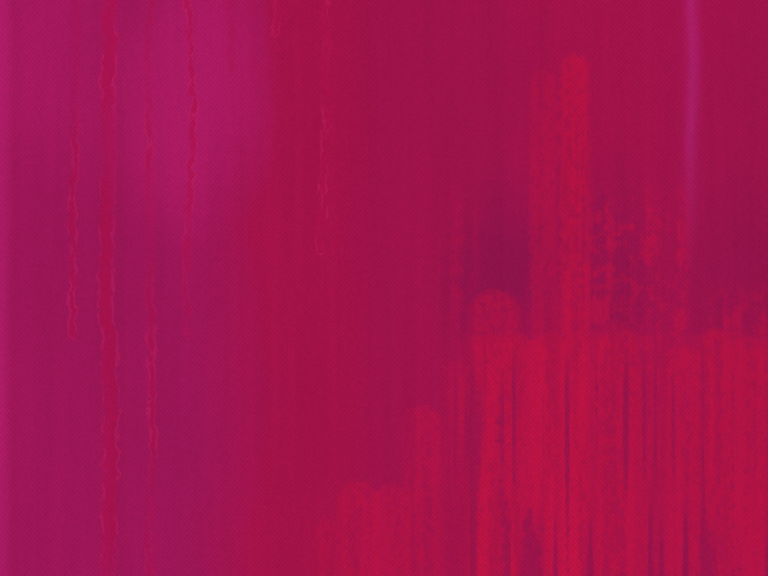
A WebGL 1 fragment shader for this texture:

```glsl
precision highp float;
uniform vec2 u_resolution;

float hash(vec2 p) {
  p = fract(p * vec2(0.1031, 0.1137));
  p += dot(p, p.yx + 33.33);
  return fract((p.x + p.y) * p.x * 7.13);
}

float noise(vec2 p) {
  vec2 cell = floor(p), f = fract(p);
  f = f * f * (3.0 - 2.0 * f);
  return mix(mix(hash(cell), hash(cell + vec2(1.0, 0.0)), f.x),
             mix(hash(cell + vec2(0.0, 1.0)), hash(cell + 1.0), f.x), f.y);
}

float fbm(vec2 p) {
  float sum = 0.0, amp = 0.5;
  for (int i = 0; i < 5; i++) {
    sum += amp * noise(p);
    p = p * 2.03 + 17.3;
    amp *= 0.5;
  }
  return sum;
}

// Soft vertical band between two positions
float band(float x, float left, float right, float soft) {
  return smoothstep(left - soft, left + soft, x) * (1.0 - smoothstep(right - soft, right + soft, x));
}

// Soft elliptical patch
float patchMask(vec2 p, vec2 centre, vec2 size) {
  return 1.0 - smoothstep(0.2, 1.0, length((p - centre) / size));
}

// Signed distance to an upright stroke with a rounded top
float strokeDistance(vec2 p, float x, float halfWidth, float top) {
  return length(vec2(p.x - x, max(p.y - top + halfWidth, 0.0))) - halfWidth;
}

float cover(float d) {
  return 1.0 - smoothstep(-0.005, 0.004, d);
}

void main() {
  vec2 p = gl_FragCoord.xy / u_resolution.x;
  float cloud = fbm(p * vec2(7.0, 5.0) + 3.0);
  float streak = fbm(p * vec2(95.0, 4.0));
  float grain = fbm(p * vec2(200.0, 130.0));
  vec2 warped = p + (vec2(cloud, fbm(p * 9.0 + 40.0)) - 0.48) * vec2(0.08, 0.12);

  vec3 magenta = vec3(0.610, 0.085, 0.335);
  vec3 pink = vec3(0.675, 0.105, 0.385);
  vec3 crimson = vec3(0.640, 0.072, 0.275);
  vec3 wine = vec3(0.612, 0.075, 0.295);
  vec3 plum = vec3(0.545, 0.075, 0.295);
  vec3 red = vec3(0.735, 0.075, 0.255);

  // Broad colour washes
  vec3 color = mix(magenta, crimson, smoothstep(0.24, 0.42, warped.x));
  color = mix(color, wine, 0.8 * smoothstep(0.43, 0.50, warped.x));
  color = mix(color, pink, 0.85 * patchMask(warped, vec2(0.25, 0.64), vec2(0.16, 0.26)));
  color = mix(color, pink, 0.45 * patchMask(warped, vec2(0.06, 0.68), vec2(0.13, 0.22)));
  color = mix(color, vec3(0.70, 0.12, 0.42), 0.6 * (1.0 - smoothstep(0.0, 0.02, p.x)));
  color = mix(color, crimson, 0.75 * band(warped.x, 0.35, 0.43, 0.008));
  color = mix(color, crimson, 0.5 * band(warped.x, 0.69, 0.88, 0.03) * smoothstep(0.4, 0.6, p.y));

  // Plum shadows among the strokes
  color = mix(color, plum, 0.85 * patchMask(warped, vec2(0.64, 0.40), vec2(0.09, 0.17)));
  color = mix(color, plum, 0.6 * patchMask(warped, vec2(0.80, 0.41), vec2(0.08, 0.16)));
  color = mix(color, plum, 0.4 * patchMask(warped, vec2(0.95, 0.40), vec2(0.08, 0.14)));

  // Dry red scrapes above the painted block
  float scrape = smoothstep(0.42, 0.60, 0.4 * streak + 0.3 * grain + 0.3 * fbm(p * vec2(45.0, 60.0)));
  color = mix(color, red, 0.55 * scrape * band(p.x, 0.76, 0.895, 0.008) * band(p.y, 0.30, 0.50, 0.03));
  color = mix(color, red, 0.3 * scrape * band(p.x, 0.57, 0.62, 0.015) * band(p.y, 0.33, 0.50, 0.04));
  color = mix(color, red, 0.5 * scrape * band(p.x, 0.92, 1.05, 0.015) * band(p.y, 0.30, 0.37, 0.02));

  // Row of ragged upright strokes, rising to the right
  float ragged = (grain - 0.48) * 0.016 + (streak - 0.48) * 0.014;
  float dry = 0.35 + 0.65 * smoothstep(0.34, 0.60, 0.5 * streak + 0.5 * grain);
  for (int i = 0; i < 15; i++) {
    float fi = float(i);
    float vary = hash(vec2(fi * 7.7 + 2.0, 31.0));
    float x = 0.425 + 0.042 * fi;
    float top = mix(0.10, 0.30, smoothstep(0.50, 0.60, x)) + 0.06 * (vary - 0.5);
    float d = strokeDistance(p, x, 0.016 + 0.012 * vary, top) + ragged;
    color = mix(color, red, cover(d) * mix(0.3, 0.6, vary) * dry);
  }
  color = mix(color, red, 0.6 * dry * cover(strokeDistance(p, 0.645, 0.033, 0.375) + ragged));
  color = mix(color, red, 0.75 * dry * cover(strokeDistance(p, 0.748, 0.020, 0.682) + ragged));
  color = mix(color, red, 0.45 * dry * cover(strokeDistance(p, 0.708, 0.020, 0.66) + ragged));
  color = mix(color, red, 0.4 * band(p.x, 0.60, 1.05, 0.02) * band(p.y + ragged, 0.0, 0.312, 0.004) * dry);

  // Thin dark bristle furrows in the red block
  float block = smoothstep(0.54, 0.64, p.x) * (1.0 - smoothstep(0.24, 0.32, p.y));
  float furrow = 0.7 * noise(p * vec2(130.0, 5.0) + 60.0) + 0.3 * grain;
  color = mix(color, plum, 0.65 * block * smoothstep(0.56, 0.76, furrow));

  // Thin runs of paint with broken pale ridges
  for (int i = 0; i < 7; i++) {
    float fi = float(i);
    float x = 0.095 + 0.047 * fi + 0.0012 * fi * fi;
    x += 0.012 * (noise(vec2(fi * 9.0, p.y * 5.0)) - 0.5) + 0.005 * (noise(vec2(fi * 5.0, p.y * 90.0)) - 0.5);
    float reach = 0.75 * (0.55 + 0.52 * cos(fi - 1.5));
    float width = 0.004 + 0.005 * step(abs(fi - 1.0), 0.5);
    float d = strokeDistance(vec2(p.x, -p.y), x, width, reach - 0.75) + (grain - 0.48) * 0.009;
    float fade = smoothstep(0.15, 0.8, noise(vec2(fi * 3.0, p.y * 9.0)));
    float broken = smoothstep(0.35, 0.6, fbm(vec2(p.x * 150.0, p.y * 45.0) + fi));
    color = mix(color, vec3(0.665, 0.065, 0.285), (0.3 + 0.4 * fade) * cover(d));
    color = mix(color, vec3(0.73, 0.13, 0.38), 0.5 * broken * fade * (1.0 - smoothstep(0.0, 0.003, abs(d))));
  }

  // Pale violet run at the right
  float runX = 0.904 + 0.012 * (noise(vec2(4.0, p.y * 9.0)) - 0.5);
  float run = exp(-pow((p.x - runX) / 0.009, 2.0)) * smoothstep(0.36, 0.62, p.y);
  color = mix(color, vec3(0.67, 0.13, 0.43), 0.7 * run);

  // Canvas weave and fine brush texture
  float weave = sin(p.x * 1100.0 + 1.5 * sin(p.y * 40.0)) * sin(p.y * 1000.0);
  float speck = noise(p * 450.0) - 0.5;
  color *= 1.0 + 0.03 * weave * (0.4 + cloud) + 0.055 * speck + 0.06 * (streak - 0.48) + 0.05 * (cloud - 0.48);
  gl_FragColor = vec4(color, 1.0);
}
```
